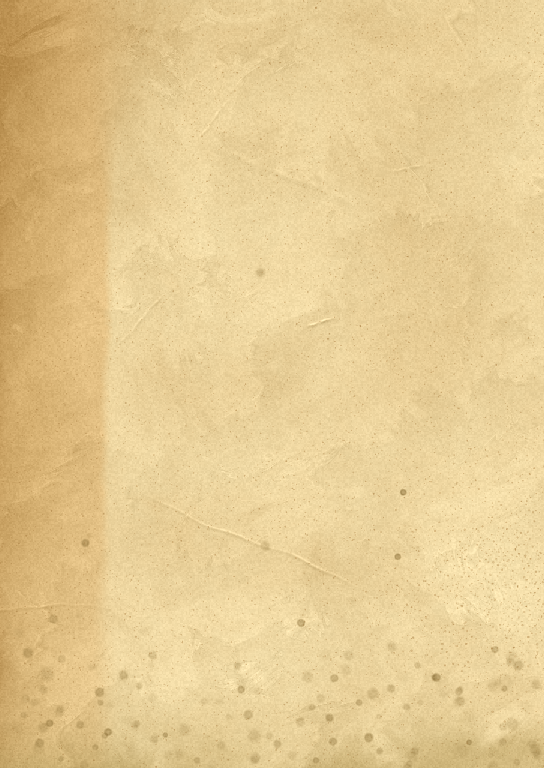
Give the GLSL for this texture, as a Shadertoy shader.

```glsl
float hash(vec2 p) {
    vec3 q = fract(p.xyx * vec3(0.1031, 0.103, 0.0973));
    q += dot(q, q.yzx + 33.33);
    return fract((q.x + q.y) * q.z);
}

vec2 hash2(vec2 p) { return vec2(hash(p), hash(p + 57.3)); }

// Layered, rotated and bent sines, roughly -1 to 1
float mottle(vec2 p) {
    float sum = 0.0, amp = 0.55;
    for (int i = 0; i < 6; i++) {
        p = mat2(0.8, 0.6, -0.6, 0.8) * p * 1.75 + 0.9 * sin(p.yx * 1.3 + float(i) * 2.1);
        sum += amp * sin(p.x) * cos(p.y + 0.7);
        amp *= 0.72;
    }
    return sum;
}

// Distances to the two nearest scattered cell centres
vec2 cellular(vec2 p) {
    vec2 near = vec2(2.0);
    for (int i = 0; i < 9; i++) {
        vec2 cell = floor(p) + vec2(i % 3 - 1, i / 3 - 1);
        float d = length(cell + hash2(cell) - p);
        near = d < near.x ? vec2(d, near.x) : vec2(near.x, min(near.y, d));
    }
    return near;
}

// Soft patch: centre in xy, size in zw
float glow(vec2 p, vec4 patch_) {
    vec2 d = (p - patch_.xy) / patch_.zw;
    return exp(-dot(d, d));
}

// Round blot with a slightly darker rim
float blot(vec2 p, float r, float soft) {
    float d = length(p) / r;
    return (1.0 - smoothstep(1.0 - soft, 1.0 + soft * 0.5, d)) * (0.75 + 0.25 * smoothstep(0.2, 0.8, d));
}

// One jittered dot per cell, present where the density is high enough
float scatter(vec2 p, float cells, float radius, float density, float soft) {
    vec2 q = mat2(0.83, 0.56, -0.56, 0.83) * p * cells, id = floor(q);
    float r = radius * (0.5 + 0.5 * hash(id + 19.7));
    float present = smoothstep(0.0, 0.05, density - hash(id + 83.1));
    float blur = max(soft, 0.7 / (iResolution.y * r));
    vec2 offset = (fract(q) - 0.28 - 0.44 * hash2(id)) / cells;
    return present * (0.35 + 0.65 * hash(id + 5.5)) * blot(offset, r, blur);
}

// Fold from xy to zw: a lit line with shade below it
float crease(vec2 p, vec4 ends, float width) {
    vec2 span = ends.zw - ends.xy, dir = normalize(span);
    float len = length(span), along = dot(p - ends.xy, dir) / len;
    float side = dot(p - ends.xy, vec2(-dir.y, dir.x));
    side += len * (0.016 * sin(along * 7.0) + 0.004 * sin(along * 29.0));
    float taper = smoothstep(0.0, 0.2, along) * (1.0 - smoothstep(0.65, 1.0, along));
    taper *= 0.75 + 0.25 * sin(along * 19.0 + ends.x * 40.0);
    side /= width;
    return taper * (exp(-side * side) - 0.7 * exp(-pow(side / 1.6 + 1.25, 2.0)));
}

void mainImage(out vec4 fragColor, in vec2 fragCoord) {
    vec2 p = fragCoord / iResolution.y;
    float cloud = mottle(p * 4.0 + 1.3), fine = mottle(p * 17.0 + 6.0), fibre = mottle(p * 60.0 + 2.0);
    vec2 bent = p + 0.014 * vec2(cloud, fine);

    // Broad light and grey areas of the sheet
    float tone = 0.23 - 0.26 * cloud - 0.22 * fine - 0.12 * fibre;
    tone += 0.6 * glow(bent, vec4(0.54, 0.7, 0.09, 0.28)) + 0.6 * glow(bent, vec4(0.24, 0.3, 0.12, 0.045));
    tone += 0.5 * glow(bent, vec4(0.45, 0.25, 0.1, 0.04)) + 0.6 * glow(bent, vec4(0.17, 0.74, 0.05, 0.03));
    tone += 0.4 * glow(bent, vec4(0.3, 0.49, 0.14, 0.05)) + 0.6 * glow(bent, vec4(0.3, 0.95, 0.22, 0.09));
    tone += 0.4 * glow(bent, vec4(0.4, 0.79, 0.1, 0.04)) - 0.5 * glow(bent, vec4(0.66, 0.24, 0.12, 0.07));
    vec3 col = mix(vec3(0.948, 0.86, 0.652), vec3(0.888, 0.78, 0.56), clamp(tone, -0.3, 1.4));

    // Tanned strip on the left, blurred towards its top and bottom
    float blur = 0.008 + 0.05 * smoothstep(0.72, 1.0, p.y) + 0.012 * (1.0 - smoothstep(0.1, 0.35, p.y));
    float edge = 0.135 + 0.006 * p.y + 0.004 * (cloud + fine) + 0.002 * fibre;
    float strip = 1.0 - smoothstep(edge - blur, edge + blur, p.x);
    strip *= 0.7 + 0.3 * smoothstep(0.1, 0.45, p.y);
    vec3 tan_ = mix(vec3(0.85, 0.7, 0.45), vec3(0.887, 0.745, 0.505), smoothstep(0.03, 0.13, p.x));
    col = mix(col, tan_ + 0.022 * (cloud + fine) + 0.012 * fibre, strip * 0.93);

    // Aged margins
    float margin = 0.5 * exp(-p.x / 0.03) + 0.55 * glow(bent, vec4(0.0, 1.0, 0.19, 0.22));
    col = mix(col, vec3(0.7, 0.53, 0.28), clamp(margin * (1.0 - 0.35 * fine), 0.0, 0.85));
    float damp = exp(-p.y / 0.035) * (0.6 + 0.35 * (cloud - fine));
    damp += 0.5 * glow(bent, vec4(0.64, 0.03, 0.1, 0.025));
    col = mix(col, vec3(0.74, 0.64, 0.4), clamp(damp, 0.0, 0.7));

    // Crumpled relief, broken hairline wrinkles and folds
    vec2 crumple = p * 7.0 + 0.5 * vec2(cloud, fine);
    vec2 here = cellular(crumple), above = cellular(crumple + vec2(-0.06, 0.09));
    float broken = smoothstep(0.05, 0.5, mottle(p * 9.0 + 4.0));
    float relief = 0.12 * (here.x - above.x);
    relief += 0.045 * broken * (exp((here.x - here.y) / 0.02) - exp((above.x - above.y) / 0.03));
    relief += 0.09 * crease(p, vec4(0.18, 0.365, 0.51, 0.212), 0.0014);
    relief += 0.07 * crease(p, vec4(0.255, 0.818, 0.305, 0.878), 0.0013);
    relief += 0.16 * crease(p, vec4(0.396, 0.576, 0.442, 0.588), 0.0013);
    relief += 0.07 * crease(p, vec4(0.15, 0.55, 0.225, 0.628), 0.0014);
    relief += 0.08 * crease(p, vec4(0.505, 0.778, 0.56, 0.786), 0.0013);
    relief += 0.035 * crease(p, vec4(0.28, 0.815, 0.49, 0.72), 0.003);
    relief += 0.06 * crease(p, vec4(-0.05, 0.211, 0.16, 0.21), 0.0014);
    col += relief;

    // Mould blots thicken towards the bottom
    float low = 1.0 - smoothstep(0.02, 0.27, p.y + 0.02 * cloud), mould = 0.0;
    for (float k = 0.0; k < 5.0; k++)
        mould += (0.65 - 0.09 * k) * scatter(p + 3.7 * k, 28.0 - 2.0 * k, 0.0066 + 0.0011 * k, 0.45 * low, 0.4 + 0.14 * k);
    mould += 0.8 * (blot(p - vec2(0.525, 0.359), 0.0045, 0.4) + blot(p - vec2(0.518, 0.275), 0.0045, 0.4));
    mould += 0.8 * (blot(p - vec2(0.392, 0.189), 0.0055, 0.4) + blot(p - vec2(0.111, 0.293), 0.0055, 0.5));
    mould += 0.5 * (blot(p - vec2(0.339, 0.645), 0.006, 0.9) + blot(p - vec2(0.345, 0.289), 0.0065, 0.7));
    col = mix(col, vec3(0.53, 0.42, 0.2), 0.75 * min(mould * (1.0 + 0.3 * fibre), 0.9));

    // Foxing specks, crowded at the lower right, and paper grain
    float foxed = glow(bent, vec4(0.7, 0.23, 0.14, 0.11));
    float specks = scatter(p, 110.0, 0.0013, 0.25, 0.4) + scatter(p + 7.1, 170.0, 0.0011, 0.25 + 0.4 * foxed, 0.4);
    specks += 0.8 * scatter(p + 2.9, 130.0, 0.0018, 0.6 * foxed, 0.6);
    col = mix(col, vec3(0.64, 0.46, 0.22), 0.6 * min(specks, 1.0));
    col += 0.05 * (hash(floor(p * 512.0)) - 0.5) + 0.016 * (hash(floor(p * 256.0) + 9.0) - 0.5);
    fragColor = vec4(clamp(col, 0.0, 1.0), 1.0);
}
```
